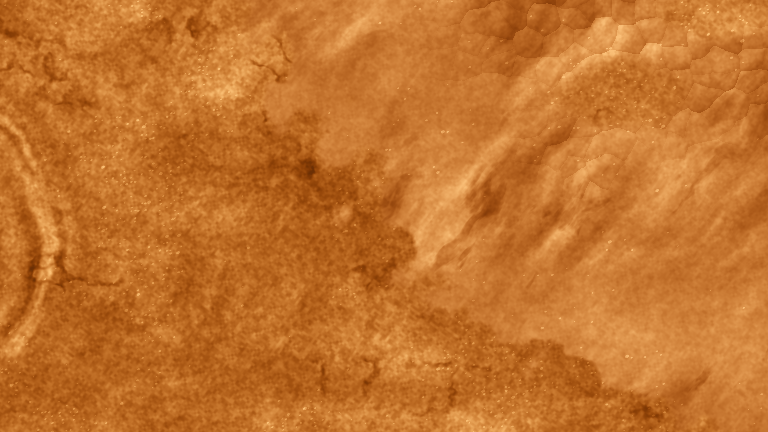
Write a WebGL 2 fragment shader that draws this texture.

```glsl
#version 300 es
precision highp float;
// Aerial view of ochre desert ground: rough, gritty land on the left and a smooth
// slope with slanted streaks and cobbles on the right. Warped noise builds one tone
// value, lit by a height difference, which a smooth colour ramp turns into ochres.
#define ROUGH_TONE 0.762
#define SMOOTH_TONE 0.796
#define CONTRAST 1.3
#define RELIEF 0.42
#define GRAIN 0.13
#define STREAK 0.26
#define COBBLE_SCALE 19.0
#define CRACK_DEPTH 0.17
#define CHANNEL_DEPTH 0.05
#define SPECK_LIGHT 0.11

uniform vec2 u_resolution;
out vec4 fragColor;

float hash(vec2 p) {
  vec3 q = fract(p.xyx * vec3(0.1031, 0.1030, 0.0973));
  q += dot(q, q.yzx + 33.33);
  return fract((q.x + q.y) * q.z);
}

vec2 hash2(vec2 p) { return vec2(hash(p), hash(p + 71.7)); }

float noise(vec2 p) {
  vec2 i = floor(p), f = fract(p);
  f = f * f * f * (f * (f * 6.0 - 15.0) + 10.0);
  return mix(mix(hash(i), hash(i + vec2(1, 0)), f.x),
             mix(hash(i + vec2(0, 1)), hash(i + vec2(1, 1)), f.x), f.y);
}

float fbm(vec2 p) {
  float sum = 0.0, amp = 0.5;
  for (int i = 0; i < 5; i++) {
    sum += amp * noise(p);
    p = mat2(1.6, 1.2, -1.2, 1.6) * p + 13.7;
    amp *= 0.5;
  }
  return sum;
}

// Soft blob: 1 at the centre, fading out at the given radii
float blob(vec2 p, vec2 centre, vec2 radii) {
  vec2 d = (p - centre) / radii;
  return exp(-dot(d, d));
}

// Soft line: 1 on it, fading out over the given width
float band(float d, float width) { return exp(-d * d / (width * width)); }

// Rounded stones: lit domes with faint dark joints
float cobbles(vec2 p) {
  vec2 cell = floor(p), toStone = vec2(0);
  float first = 9.0, second = 9.0;
  for (int y = -1; y <= 1; y++)
    for (int x = -1; x <= 1; x++) {
      vec2 id = cell + vec2(x, y);
      vec2 d = p - id - hash2(id);
      float dist = length(d);
      if (dist < first) { second = first; first = dist; toStone = d; }
      else second = min(second, dist);
    }
  float joint = 1.0 - smoothstep(0.0, 0.3, second - first);
  return dot(toStone, vec2(-0.03, 0.07)) - 0.022 * joint + 0.006;
}

// Sparse bright grit, one possible grain per cell
float specks(vec2 p, float scale, float density) {
  vec2 s = p * scale, id = floor(s);
  vec2 d = fract(s) - 0.35 - 0.3 * hash2(id);
  d = vec2(d.x + 0.5 * d.y, d.y - 0.5 * d.x);
  float size = 0.18 + 0.18 * hash(id + 5.3);
  float soft = 0.7 * scale / u_resolution.y;
  float grain = 1.0 - smoothstep(size - 0.5 * soft, size + 0.5 * soft, length(d * vec2(0.8, 1.2)));
  return grain * step(1.0 - density, hash(id + 19.1));
}

// Gritty land with swirling flow lines, dry channels and dark ledges
float roughLand(vec2 p, vec2 warp) {
  vec2 q = p + 0.22 * warp;
  float height = fbm(q * 8.0);
  float lit = height - fbm((q + vec2(-0.006, 0.009)) * 8.0);
  float tone = ROUGH_TONE + 0.26 * (fbm(q * 4.5 + 3.0) - 0.48) + RELIEF * lit;
  float flow = dot(q, vec2(0.3, 1.0)) * 26.0 + 7.0 * height;
  tone += 0.06 * (noise(vec2(q.x * 5.0, flow)) - 0.5);

  // Curved banks around a basin at the left edge
  vec2 fromBasin = (p - vec2(-0.06, 0.44) + 0.1 * warp) * vec2(1.0, 0.72);
  float radius = length(fromBasin);
  tone += band(radius - 0.16, 0.08) * 0.2 * (noise(vec2(radius * 60.0, fromBasin.y * 5.0)) - 0.38);
  float channel = band(radius - 0.25, 0.03);

  // Dry channels running across the land
  float bend = 0.12 * warp.y;
  channel += band(p.y - 0.465 - bend, 0.028) * smoothstep(0.16, 0.3, p.x) * smoothstep(0.9, 0.7, p.x);
  channel += band(p.y - 0.12 - 0.03 * sin(p.x * 5.0) - bend, 0.03);
  channel += 0.6 * band(p.x - 0.4 - 0.2 * warp.x, 0.03) * smoothstep(0.45, 0.6, p.y);
  tone = mix(tone, ROUGH_TONE - CHANNEL_DEPTH, 0.7 * min(channel, 1.0));

  // Short broken ledges
  float ledge = 1.0 - smoothstep(0.0, 0.07, abs(fbm(p * 10.0 + 21.0) - 0.5));
  float patches = 0.7 * smoothstep(0.66, 0.85, noise(p * 8.0 + 4.0));
  patches = max(patches, blob(p, vec2(0.71, 0.60), vec2(0.04, 0.07)));
  patches = max(patches, blob(p, vec2(0.41, 0.93), vec2(0.10, 0.05)));
  return tone - CRACK_DEPTH * ledge * patches * (0.2 + 1.1 * noise(p * 50.0));
}

// Pale slope: slanted streaks, dark wedges and cobbles towards the top
float smoothSlope(vec2 p, vec2 warp) {
  vec2 q = p + 0.09 * warp;
  vec2 s = vec2(dot(q, vec2(0.66, 0.75)), dot(q, vec2(-0.75, 0.66)));
  float strength = 0.25 + 0.9 * smoothstep(0.35, 0.65, noise(p * 4.0 + 8.0));
  float tone = SMOOTH_TONE + STREAK * strength * (fbm(s * vec2(5.0, 19.0)) - 0.48);
  tone += 0.15 * (fbm(p * 5.0) - 0.48);
  tone += 0.18 * (fbm(q * 13.0) - fbm((q + vec2(-0.005, 0.008)) * 13.0));
  float wedge = smoothstep(0.61, 0.72, fbm(s * vec2(6.0, 16.0) + 31.0));
  tone -= 0.09 * wedge * smoothstep(0.85, 0.5, p.y);
  float stony = smoothstep(0.55, 0.8, p.y + 0.25 * (p.x - 1.35) + 0.5 * warp.x) * smoothstep(0.9, 1.2, p.x);
  return tone + stony * cobbles((p + 0.09 * warp) * COBBLE_SCALE);
}

void main() {
  vec2 p = gl_FragCoord.xy / u_resolution.y;
  vec2 warp = vec2(fbm(p * 4.0 + 1.7), fbm(p * 4.0 + 9.2)) - 0.48;

  // The border between the two grounds sweeps to the right as it descends
  float drop = 1.0 - p.y;
  float border = 0.64 + 0.2 * drop + 0.75 * drop * drop * drop;
  float slope = smoothstep(-0.03, 0.04, p.x - border + 0.35 * warp.x + 0.3 * (fbm(p * 14.0) - 0.48));
  float scree = blob(p, vec2(1.45, 0.78), vec2(0.16, 0.10)) + blob(p, vec2(1.66, 0.97), vec2(0.16, 0.06));
  slope *= 1.0 - 0.8 * smoothstep(0.3, 0.7, scree + warp.y);
  float tone = mix(roughLand(p, warp), smoothSlope(p, warp), slope);

  // Fine sand grain and scattered grit
  vec2 turned = mat2(0.8, 0.6, -0.6, 0.8) * p;
  float grain = 0.55 * noise(turned * 170.0) + 0.45 * noise(turned.yx * 90.0 + 40.0) - 0.5;
  tone += GRAIN * mix(1.1, 0.5, slope) * grain;
  tone = 0.775 + CONTRAST * (tone - 0.775);
  float grit = smoothstep(0.42, 0.75, noise(p * 6.0 + 15.0)) * mix(1.0, 0.12, slope);
  tone += SPECK_LIGHT * (specks(p, 120.0, 0.003 + 0.13 * grit) + specks(p + 3.1, 75.0, 0.001 + 0.035 * grit));

  // Ochre ramp from dark brown to pale sand
  float u = clamp((tone - 0.53) / 0.36, -0.3, 1.25);
  vec3 colour = vec3(0.53, 0.24, 0.03) + u * vec3(0.36, 0.22, 0.07) + u * u * vec3(0.0, 0.15, 0.22);
  colour.b += 0.015 * (slope - 0.5);
  fragColor = vec4(clamp(colour, 0.0, 1.0), 1.0);
}
```
